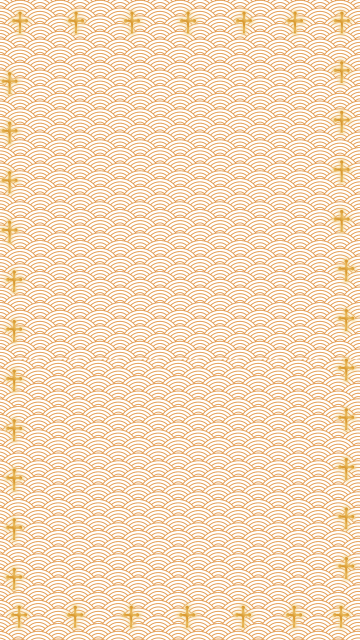
Give the GLSL for this pattern, as a WebGL 1 fragment shader.

```glsl
precision highp float;

uniform vec2 u_resolution;

// Layout grid spanning the canvas, y pointing down
const vec2 GRID = vec2(432.0, 768.0);

// Wave scales
const float WAVE_PERIOD = 48.0;
const float WAVE_RADIUS = 24.0;
const float ROW_STEP = 9.3;
const float RING_STEP = 4.0;
const float LINE_WIDTH = 1.05;
const float FILTER_WIDTH = 1.1;
const vec2 UPPER_START = vec2(24.0, -0.2);
const vec2 LOWER_START = vec2(22.0, 431.5);
const float SEAM_Y = 431.0;

// Border crosses
const float TOP_Y = 25.0;
const float BOTTOM_Y = 738.0;
const float SIDE_STEP = 59.5;
const float LEFT_Y = 97.5;
const float RIGHT_Y = 84.5;
const float ARM = 8.5;
const float HEAD = 10.0;
const float FOOT = 15.0;
const float ARM_HALF_WIDTH = 1.2;
const float TIP_RADIUS = 2.0;
const float GLOW_SIZE = 2.4;

const vec3 PAPER = vec3(1.0, 1.0, 0.995);
const vec3 INK = vec3(0.88, 0.57, 0.25);
const vec3 GOLD_DARK = vec3(0.85, 0.60, 0.19);
const vec3 GOLD_LIGHT = vec3(0.93, 0.77, 0.42);
const vec3 GLOW = vec3(0.95, 0.82, 0.52);

// Ink of the overlapping fans; lower rows hide upper ones
float waveInk(vec2 p, float soft) {
  vec2 start = p.y < SEAM_Y ? UPPER_START : LOWER_START;
  float firstRow = floor((p.y - start.y) / ROW_STEP);
  float ink = 0.0;
  for (int k = 0; k < 6; k++) {
    float row = firstRow - float(k);
    float shift = 0.5 * WAVE_PERIOD * mod(row, 2.0);
    float dx = mod(p.x - start.x - shift + 0.5 * WAVE_PERIOD, WAVE_PERIOD) - 0.5 * WAVE_PERIOD;
    float dy = p.y - start.y - row * ROW_STEP - WAVE_RADIUS;
    float inset = WAVE_RADIUS - length(vec2(dx, dy));
    if (inset >= 0.0) {
      float ring = (inset - 0.5 * LINE_WIDTH) / RING_STEP;
      float d = abs(fract(ring + 0.5) - 0.5) * RING_STEP;
      ink = 1.0 - smoothstep(-soft, soft, d - 0.5 * LINE_WIDTH);
      break;
    }
  }
  return ink;
}

float boxDistance(vec2 p, vec2 halfSize) {
  vec2 d = abs(p) - halfSize;
  return length(max(d, 0.0)) + min(max(d.x, d.y), 0.0);
}

// Latin cross with rounded tips, measured from where its bars meet
float crossDistance(vec2 q) {
  float bar = boxDistance(q, vec2(ARM, ARM_HALF_WIDTH));
  float post = boxDistance(q - vec2(0.0, 0.5 * (FOOT - HEAD)),
                           vec2(ARM_HALF_WIDTH, 0.5 * (FOOT + HEAD)));
  float sideTips = length(vec2(abs(q.x) - ARM + 1.0, q.y)) - TIP_RADIUS;
  float headTip = length(q + vec2(0.0, HEAD - 1.0)) - TIP_RADIUS;
  float hub = length(q) - 2.6;
  return min(min(min(bar, post), min(sideTips, headTip)), hub);
}

// Nearest cross: xy is the local offset, z is the distance
vec3 nearer(vec3 best, vec2 q) {
  float d = crossDistance(q);
  return d < best.z ? vec3(q, d) : best;
}

vec3 borderCross(vec2 p) {
  vec3 best = vec3(0.0, 0.0, 1000.0);
  for (int i = 0; i < 7; i++) {
    float n = float(i);
    // Spacing tightens toward the right corner
    float x = 24.0 + 67.2 * n - 6.0 * max(n - 4.0, 0.0) - 5.0 * max(n - 5.0, 0.0);
    best = nearer(best, p - vec2(x, TOP_Y));
    best = nearer(best, p - vec2(x - 1.0, BOTTOM_Y));
  }
  for (int i = 0; i < 11; i++) {
    float n = float(i);
    float jog = 5.5 * step(3.5, n);
    best = nearer(best, p - vec2(11.5 + jog, LEFT_Y + SIDE_STEP * n));
    best = nearer(best, p - vec2(410.0 + jog, RIGHT_Y + SIDE_STEP * n));
  }
  return best;
}

void main() {
  vec2 p = gl_FragCoord.xy / u_resolution * GRID;
  p.y = GRID.y - p.y;
  vec2 pixel = GRID / u_resolution;

  // Supersampled wave lines
  float ink = 0.0;
  for (int j = 0; j < 4; j++) {
    for (int i = 0; i < 4; i++) {
      vec2 offset = (vec2(float(i), float(j)) - 1.5) / 4.0 * FILTER_WIDTH;
      ink += waveInk(p + offset * pixel, pixel.x / 8.0) / 16.0;
    }
  }
  vec3 color = mix(PAPER, INK, ink);

  // Gold crosses with a soft halo
  vec3 ornament = borderCross(p);
  float halo = exp(-max(ornament.z, 0.0) / GLOW_SIZE);
  color = mix(color, GLOW, 0.75 * halo);
  float shade = 0.5 + 0.5 * sin(0.45 * (ornament.x - ornament.y));
  vec3 gold = mix(GOLD_DARK, GOLD_LIGHT, 0.65 * shade);
  color = mix(color, gold, 1.0 - smoothstep(-0.6 * pixel.x, 0.6 * pixel.x, ornament.z));

  gl_FragColor = vec4(color, 1.0);
}
```
